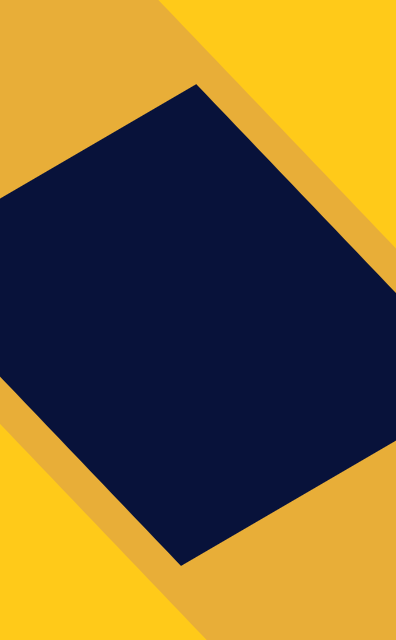
Reproduce this background procedurally as a Shadertoy shader.

```glsl
// Flat geometric backdrop: a navy parallelogram on an ochre diagonal band,
// with yellow filling the two opposite corners. Each shape is a slab, or an
// intersection of slabs, with analytically smoothed edges.

#define NAVY   vec3(0.030, 0.070, 0.228)
#define OCHRE  vec3(0.910, 0.682, 0.220)
#define YELLOW vec3(1.000, 0.792, 0.098)

// Edge slopes, and slab limits (low, high) in canvas heights from the centre
#define STEEP_SLOPE   -1.046
#define SHALLOW_SLOPE  0.583
#define BAND_LIMITS    vec2(-0.3358, 0.3008)
#define STEEP_LIMITS   vec2(-0.2847, 0.2527)
#define SHALLOW_LIMITS vec2(-0.3186, 0.3197)

// Signed height of p above a line through the centre with the given slope
float heightAbove(vec2 p, float slope) {
    return dot(p, normalize(vec2(-slope, 1.0)));
}

// Signed distance to the strip between two parallel lines
float slab(float height, vec2 limits) {
    return max(limits.x - height, height - limits.y);
}

// Coverage of a shape, smoothed across one pixel
float coverage(float dist) {
    return clamp(0.5 - dist * iResolution.y, 0.0, 1.0);
}

void mainImage(out vec4 fragColor, in vec2 fragCoord) {
    vec2 p = (fragCoord - 0.5 * iResolution.xy) / iResolution.y;

    float steep = heightAbove(p, STEEP_SLOPE);
    float shallow = heightAbove(p, SHALLOW_SLOPE);

    // Diagonal band, then the parallelogram where two slabs cross
    float band = slab(steep, BAND_LIMITS);
    float panel = max(slab(steep, STEEP_LIMITS), slab(shallow, SHALLOW_LIMITS));

    vec3 color = mix(YELLOW, OCHRE, coverage(band));
    color = mix(color, NAVY, coverage(panel));
    fragColor = vec4(color, 1.0);
}
```
